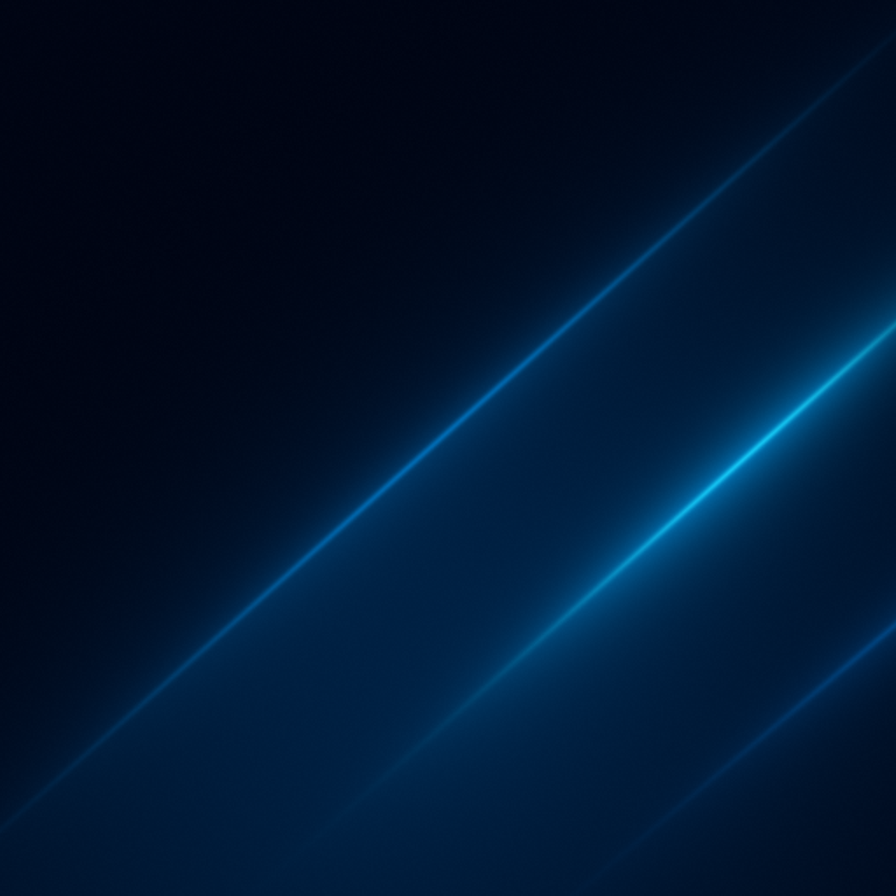
Write a Shadertoy shader that draws this background.

```glsl
float hash(vec2 p) {
    vec3 q = fract(vec3(p.xyx) * 0.1031);
    q += dot(q, q.yzx + 33.33);
    return fract((q.x + q.y) * q.z);
}

// Signed distance to a rising line, positive below it
float lineDistance(vec2 p, float slope, float offset) {
    return (slope * p.x + offset - p.y) / sqrt(1.0 + slope * slope);
}

// Strength along a beam, brightest at its centre
float fade(float x, float centre, float spread) {
    float t = (x - centre) / spread;
    return exp(-t * t);
}

float core(float d, float width) {
    return exp(-d * d / (width * width));
}

// Soft glow with its own reach above and below the line
float halo(float d, float above, float below) {
    return exp(-abs(d) / (d < 0.0 ? above : below));
}

void mainImage(out vec4 fragColor, in vec2 fragCoord) {
    vec2 p = fragCoord / iResolution.xy;
    float upper = lineDistance(p, 0.89, 0.073);
    float middle = lineDistance(p, 0.885, -0.247);
    float lower = lineDistance(p, 0.84, -0.537);

    // Broad diagonal sheet of light, cut off above the upper beam
    float along = dot(p, vec2(1.0, 0.89)) / 1.339;
    float sheet = fade(along, 0.55, 0.7) * fade(upper, 0.2, 0.45);
    sheet *= exp(min(upper, 0.0) / 0.16);
    vec3 color = vec3(0.0, 0.018, 0.075) + vec3(0.0, 0.108, 0.185) * sheet;

    // Upper beam
    float strength = fade(p.x, 0.5, 0.33);
    color += strength * (vec3(0.0, 0.18, 0.27) * core(upper, 0.0038)
           + vec3(0.0, 0.13, 0.20) * halo(upper, 0.022, 0.035));

    // Middle beam, with a hotter thread at its peak
    strength = fade(p.x, 0.84, 0.26);
    color += strength * (vec3(0.0, 0.16, 0.16) * core(middle, 0.0045)
           + vec3(0.0, 0.37, 0.52) * halo(middle, 0.030, 0.034));
    color += strength * strength * strength * vec3(0.08, 0.14, 0.06) * core(middle, 0.003);

    // Lower beam
    strength = fade(p.x, 1.08, 0.26);
    color += strength * (vec3(0.0, 0.09, 0.15) * core(lower, 0.004)
           + vec3(0.0, 0.12, 0.21) * halo(lower, 0.025, 0.028));

    // Fine grain against banding
    color += (hash(floor(p * 512.0)) - 0.5) * 0.008;
    fragColor = vec4(clamp(color, 0.0, 1.0), 1.0);
}
```
